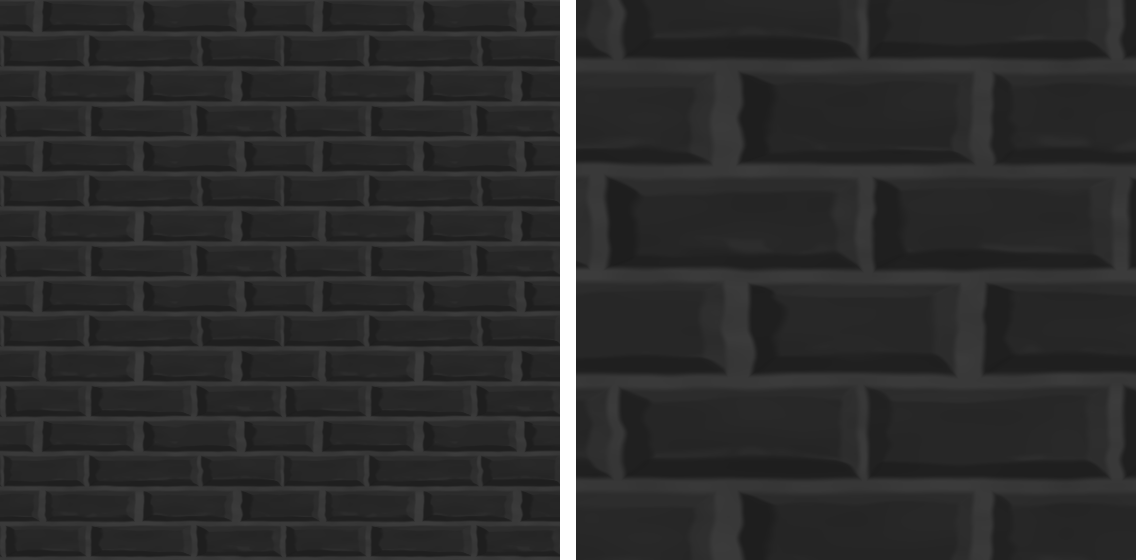
Left, the full canvas; right, a detail of the centre.
Give the GLSL for this texture, as a WebGL 2 fragment shader.

```glsl
#version 300 es
precision highp float;
// Dark painted brick wall: sixteen courses of six uneven bricks, in a block
// of four courses by three bricks that repeats twice across and four times up.
// Each brick has a flat face and four brushed bevels, set in paler mortar.
uniform vec2 u_resolution;
out vec4 outColor;

const float COURSES = 16.0;
const vec2 BLOCK = vec2(8.0, 4.0); // repeating block, in course heights
const vec3 FACE = vec3(0.152);
const vec3 SHADOW = vec3(0.112);
const vec3 MORTAR = vec3(0.222);
const vec3 RIM = vec3(0.195);

// Centres of the upright joints in each course of the block, top course first
const vec3 JOINTS[4] = vec3[4](
    vec3(1.09, 3.96, 6.88), vec3(0.06, 2.48, 5.71),
    vec3(1.21, 3.96, 6.77), vec3(0.09, 2.54, 5.56));

float hash(vec2 p) {
    vec3 q = fract(p.xyx * vec3(0.1031, 0.1030, 0.0973));
    q += dot(q, q.yzx + 33.33);
    return fract((q.x + q.y) * q.z);
}

// Value noise that wraps after a whole number of cells
float noise(vec2 p, vec2 period) {
    vec2 i = floor(p), f = fract(p);
    f = f * f * (3.0 - 2.0 * f);
    vec2 a = mod(i, period), b = mod(i + 1.0, period);
    return mix(mix(hash(a), hash(vec2(b.x, a.y)), f.x),
               mix(hash(vec2(a.x, b.y)), hash(b), f.x), f.y);
}

// Two octaves of brush texture; frequency is cells per course height
float brush(vec2 p, vec2 frequency) {
    vec2 cells = frequency * BLOCK;
    return 0.67 * noise(p * frequency, cells)
         + 0.33 * noise(p * frequency * 2.0 + 7.0, cells * 2.0);
}

// Distances to the nearest joints: left, right, then the hash of each
vec4 nearestJoints(float x, int course) {
    vec4 nearest = vec4(BLOCK.x, BLOCK.x, 0.0, 0.0);
    for (int i = 0; i < 3; i++) {
        float joint = JOINTS[course][i];
        float seed = hash(vec2(float(i) + 3.0, float(course) + 11.0));
        float toLeft = mod(x - joint, BLOCK.x);
        float toRight = BLOCK.x - toLeft;
        if (toLeft < nearest.x) nearest.xz = vec2(toLeft, seed);
        if (toRight < nearest.y) nearest.yw = vec2(toRight, seed);
    }
    return nearest;
}

vec3 brickWall(vec2 p) {
    int course = int(mod(floor(p.y), BLOCK.y));
    float y = fract(p.y);
    float wide = 1.0 - float(course % 2); // alternate courses have wider joints
    vec4 joints = nearestJoints(p.x, course);
    vec2 halfJoint = 0.035 + 0.055 * wide + 0.05 * joints.zw;

    // Distance inward from each edge: left, right, top, bottom
    float wobbleX = brush(p, vec2(2.0, 4.0)) - 0.5;
    float wobbleY = brush(p + 3.0, vec2(2.0, 3.0)) - 0.5;
    vec4 inside = vec4(joints.xy - halfJoint, y - 0.065, 0.935 - y);
    inside += vec4(0.09 * wobbleX, -0.09 * wobbleX, 0.045 * wobbleY, -0.045 * wobbleY);

    // Bevel depths vary per brick and fray along the inner edge
    float fray = brush(p + 5.0, vec2(3.0, 5.0));
    float streak = brush(p + 1.0, vec2(1.0, 6.0));
    vec4 depth = vec4(0.12 + 0.10 * joints.z + 0.18 * fray,
                      0.10 + 0.08 * joints.w + 0.12 * fray,
                      0.05 + 0.15 * streak,
                      0.09 + 0.15 * streak);
    vec4 bevel = inside / depth;
    float closest = min(min(bevel.x, bevel.y), min(bevel.z, bevel.w));
    vec4 cover = (1.0 - smoothstep(0.75, 1.15, bevel))
               * (1.0 - smoothstep(-0.1, 0.3, bevel - closest));

    // Face: faint broad strokes and a pale, broken rim near its lower edge
    float strokes = brush(p, vec2(1.0, 3.0)) - 0.5;
    vec3 color = FACE + 0.022 * strokes;
    float lowerRim = smoothstep(0.9, 1.15, closest) * (1.0 - smoothstep(1.15, 1.7, bevel.w));
    color += 0.022 * lowerRim * smoothstep(0.4, 0.7, fray);

    // Bevels: lit at top and right, shaded at left and bottom
    color = mix(color, mix(FACE, RIM, 0.25 + 0.6 * streak), cover.z);
    color = mix(color, mix(FACE, RIM, 0.35 + 0.8 * fray), cover.y);
    color = mix(color, SHADOW, cover.x * (0.55 + 0.5 * joints.z));
    color = mix(color, SHADOW, cover.w * (0.65 + 0.35 * streak));

    // Mortar, softly painted over the brick edges
    float edge = min(min(inside.x, inside.y), min(inside.z, inside.w));
    vec3 mortar = MORTAR + 0.035 * (brush(p + 2.0, vec2(2.0, 5.0)) - 0.5);
    return mix(mortar, color, smoothstep(-0.035, 0.04, edge));
}

void main() {
    vec2 uv = gl_FragCoord.xy / u_resolution;
    vec2 p = vec2(uv.x, 1.0 - uv.y) * COURSES; // courses count downward
    outColor = vec4(brickWall(p + vec2(0.0, 0.04)), 1.0);
}
```
